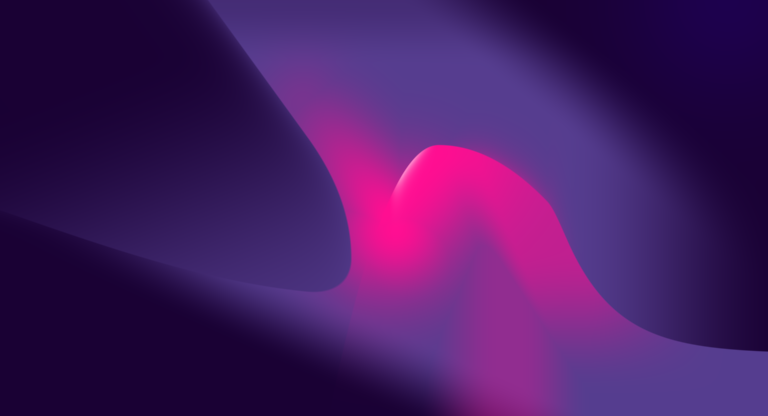
Reproduce this background procedurally as a Shadertoy shader.

```glsl
// Soft folded sheets: a dark rounded lobe on the left, a violet diagonal band,
// and a glowing pink hill whose crest sweeps down to the right.
// Edges are curves y(x) or x(y); colour comes from layered gradients and glows.

const vec3 DARK   = vec3(0.100, 0.005, 0.205);
const vec3 VIOLET = vec3(0.335, 0.240, 0.560);
const vec3 PINK   = vec3(1.000, 0.055, 0.570);
const vec3 PALE   = vec3(1.000, 0.780, 0.920);
const vec3 BLUE_TINT = vec3(0.015, 0.0, 0.10);

const vec2 PEAK = vec2(1.055, 0.3486);    // top of the hill, y runs downward
const vec2 HILL_FOOT = vec2(0.93, 0.51);  // lower end of the bright flank
const vec2 STREAK_TOP = vec2(0.73, 0.25); // faint end of the rear glow
const vec2 POOL = vec2(0.95, 0.55);       // centre of the pink pool
const float HOT_RADIUS = 0.20;
const float STREAK_RADIUS = 0.11;
const float POOL_RADIUS = 0.16;
const float SWEEP_STRENGTH = 0.62;
const float SHINE_WIDTH = 0.012;

float smoothMax(float a, float b, float k) {
    float h = max(k - abs(a - b), 0.0) / k;
    return max(a, b) + 0.25 * k * h * h;
}

// Smoothstep from 1 down to 0
float fadeOut(float from, float to, float v) {
    return 1.0 - smoothstep(from, to, v);
}

float screenMix(float a, float b) {
    return 1.0 - (1.0 - a) * (1.0 - b);
}

float gauss(float d, float radius) {
    return exp(-d * d / (radius * radius));
}

// x: distance to the segment, y: position along it
vec2 segment(vec2 p, vec2 a, vec2 b) {
    vec2 ab = b - a;
    float u = clamp(dot(p - a, ab) / dot(ab, ab), 0.0, 1.0);
    return vec2(length(p - a - u * ab), u);
}

// Height of the hill crest and its long right-hand sweep
float crestY(float x) {
    float dx = min(x, 1.36) - PEAK.x;
    float hill = PEAK.y + (dx < 0.0 ? 9.3 : 2.0) * dx * dx;
    float tail = 0.85 - 0.244 * exp(-(x - 1.377) / 0.12);
    return smoothMax(hill, tail, 0.04);
}

// Right boundary of the left lobe
float lobeX(float y) {
    float bend = max(y - 0.33, 0.0);
    return 0.5 + 0.725 * y - 1.25 * bend * bend;
}

// Lower boundary of the left lobe
float lobeY(float x) {
    return 0.505 + 0.35 * x - 0.155 * x * x * x;
}

// Violet share of the band, darkening towards two corners
float bandAmount(vec2 p, float below) {
    float lower = fadeOut(0.36, 0.57, p.y - 0.45 * p.x);
    lower *= mix(1.0, smoothstep(-0.1, 0.6, p.x), smoothstep(0.4, 0.6, p.y));
    float upper = fadeOut(-0.17, 0.17, p.x - 1.13 - 1.25 * p.y);
    upper *= fadeOut(1.35, 1.9, p.x);
    float top = mix(0.72, 1.0, smoothstep(0.0, 0.16, p.y));
    return lower * top * mix(upper, 1.0, below);
}

// Pink share behind the hill
float rearGlow(vec2 p, float crestDist) {
    vec2 s = segment(p, STREAK_TOP, HILL_FOOT);
    float streak = mix(0.2, 1.0, s.y) * gauss(s.x, STREAK_RADIUS);
    float pool = gauss(length(p - POOL), POOL_RADIUS);
    float haze = 0.35 * exp(-max(-crestDist, 0.0) / 0.03)
               * smoothstep(1.0, 1.2, p.x) * fadeOut(1.25, 1.42, p.x);
    return max(max(streak, pool), haze);
}

// Pink share on the hill, with a fold parting the core from the sweep
float hillGlow(vec2 p) {
    float hot = gauss(segment(p, PEAK + vec2(0.0, 0.02), HILL_FOOT).x, HOT_RADIUS);
    float foldX = 1.106 + 0.43 * (p.y - 0.48);
    float sweep = SWEEP_STRENGTH * smoothstep(-0.01, 0.09, p.x - foldX)
                * fadeOut(0.6, 0.95, p.y) * fadeOut(1.4, 1.75, p.x);
    return screenMix(hot, sweep);
}

void mainImage(out vec4 fragColor, in vec2 fragCoord) {
    float px = 1.0 / iResolution.y;
    vec2 p = vec2(fragCoord.x, iResolution.y - fragCoord.y) * px;

    // Signed distance below the crest
    float slope = (crestY(p.x + 0.002) - crestY(p.x - 0.002)) / 0.004;
    float crestDist = (p.y - crestY(p.x)) / sqrt(1.0 + slope * slope);
    float below = smoothstep(-px, px, crestDist);

    // Band, corner tint and pink layers
    vec3 col = mix(DARK, VIOLET, bandAmount(p, below));
    col += BLUE_TINT * gauss(length(p - vec2(1.75, 0.0)), 0.25);
    float rear = rearGlow(p, crestDist);
    col = mix(col, PINK, mix(rear, max(rear, hillGlow(p)), below));

    // Pale shine along the left flank
    float shine = smoothstep(0.935, 0.97, p.x) * fadeOut(0.99, 1.05, p.x)
                * exp(-max(crestDist, 0.0) / SHINE_WIDTH);
    col = mix(col, PALE, 0.75 * shine * below);

    // Left lobe with a lighter rim
    float inset = lobeX(p.y) - p.x;
    float lobeDist = smoothMax(-0.81 * inset, 0.95 * (p.y - lobeY(p.x)), 0.08);
    float shade = 0.85 * smoothstep(0.25, 1.0, 0.9 * p.y + 0.35 * p.x);
    float rim = 0.55 * exp(-max(inset, 0.0) / 0.04);
    vec3 lobe = mix(DARK, VIOLET, screenMix(shade, rim));
    col = mix(col, lobe, fadeOut(-px, px, lobeDist));

    fragColor = vec4(col, 1.0);
}
```
